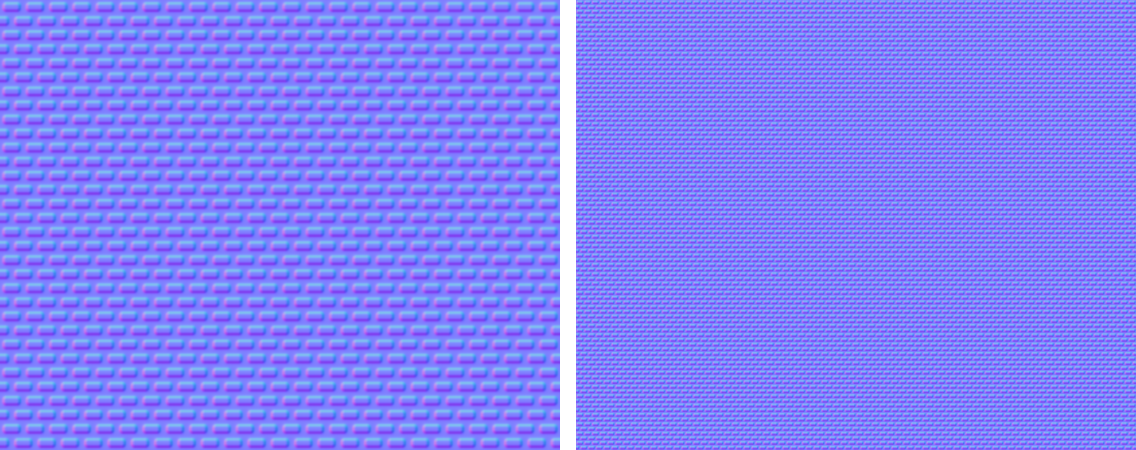
Left: one tile. Right: repeated 3 by 3.
Write a WebGL 1 fragment shader that draws this texture map.

```glsl
precision highp float;

uniform vec2 u_resolution;

// Lengths are in row heights
#define COLUMNS 24.0
#define ROWS 32.0
#define PILL_HALF vec2(0.635, 0.318)
#define CORNER_POWER 2.5
#define DOME_SLOPE 0.16
#define RIM_SLOPE 0.44
#define RIM_INSET 0.06
#define RIM_WIDTH 0.085
#define SKIRT_FALLOFF 0.22

// Downhill slope of one raised pill at offset p from its centre
vec2 pillSlope(vec2 p) {
  float radius = PILL_HALF.y;
  float spine = PILL_HALF.x - radius;
  vec2 q = vec2(p.x - clamp(p.x, -spine, spine), p.y);

  // Power norm gives slightly squared ends
  vec2 a = max(abs(q), vec2(1e-4));
  vec2 powered = pow(a, vec2(CORNER_POWER));
  float dist = pow(powered.x + powered.y, 1.0 / CORNER_POWER);
  vec2 outward = sign(q) * pow(a / dist, vec2(CORNER_POWER - 1.0));

  // Domed top, steep bevel, then a soft skirt
  float edge = dist - radius;
  float dome = min(dist / radius, 1.0) * exp(-max(edge, 0.0) / SKIRT_FALLOFF);
  float bevel = (edge + RIM_INSET) / RIM_WIDTH;
  float rim = exp(-0.5 * bevel * bevel);
  return outward * (DOME_SLOPE * dome + RIM_SLOPE * rim);
}

void main() {
  vec2 grid = gl_FragCoord.xy / u_resolution * vec2(COLUMNS, ROWS);
  float cellAspect = u_resolution.x / u_resolution.y * ROWS / COLUMNS;

  // Sum the overlapping slopes of nearby pills in staggered rows
  vec2 slope = vec2(0.0);
  for (int j = -1; j <= 1; j++) {
    float row = floor(grid.y) + float(j);
    float stagger = 0.5 * mod(row, 2.0);
    float nearest = floor(grid.x - stagger + 0.5) + stagger;
    for (int i = -1; i <= 1; i++) {
      vec2 centre = vec2(nearest + float(i), row + 0.5);
      slope += pillSlope((grid - centre) * vec2(cellAspect, 1.0));
    }
  }

  // Encode the normal with its horizontal axis reversed
  vec3 normal = normalize(vec3(-slope.x, slope.y, 1.0));
  gl_FragColor = vec4(0.5 + 0.5 * normal, 1.0);
}
```
